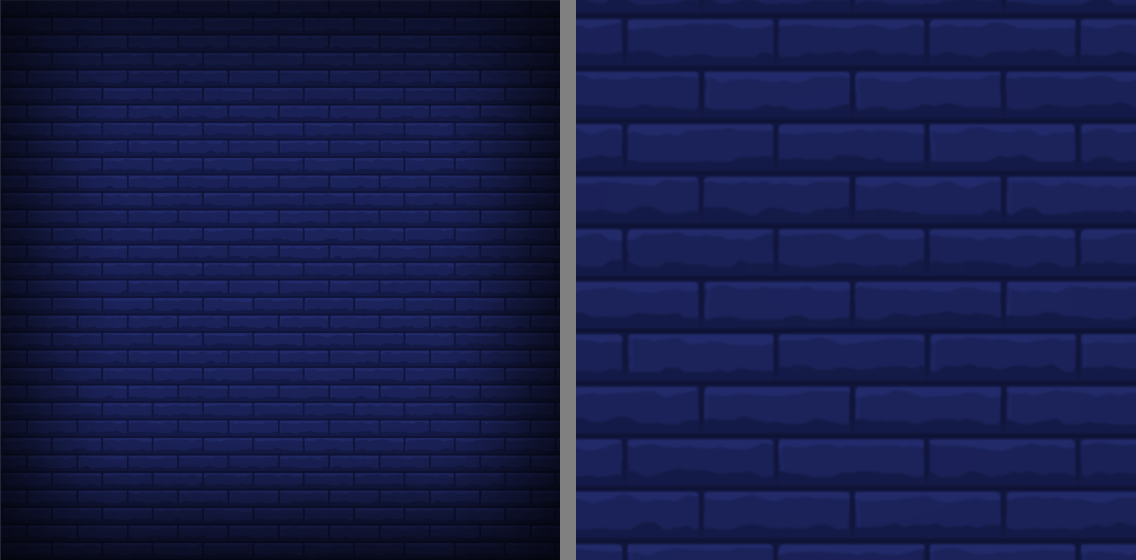
Left: the whole. Right: its middle third, enlarged.
Reproduce this texture procedurally as a three.js fragment shader.

```glsl
// Dark blue brick wall: 32 courses of running bond, about 11 bricks across.
// Each brick has a ragged highlight above and a ragged shadow below, hashed from
// its place in a block of 5 by 12 bricks; a vignette darkens the wall's edges.
varying vec2 vUv;

float hash(vec2 p) {
  vec3 q = fract(vec3(p.xyx) * 0.1031);
  q += dot(q, q.yzx + 33.33);
  return fract((q.x + q.y) * q.z);
}

float noise(float x, float seed) {
  float i = floor(x);
  float f = smoothstep(0.1, 0.9, fract(x));
  return mix(hash(vec2(i, seed)), hash(vec2(i + 1.0, seed)), f);
}

// Two octaves of ragged edge, centred on zero
float ragged(float x, float seed) {
  return 0.7 * noise(x * 2.2, seed) + 0.3 * noise(x * 5.0, seed + 7.0) - 0.5;
}

float roundBox(vec2 p, vec2 halfSize, float radius) {
  vec2 d = abs(p) - halfSize + radius;
  return length(max(d, 0.0)) + min(max(d.x, d.y), 0.0) - radius;
}

float inside(float d) {
  return 1.0 - smoothstep(-0.045, 0.045, d);
}

vec3 brickWall(vec2 uv) {
  // Cell coordinates, measured in course heights from the top left
  float down = (1.0 - uv.y) * 32.0 + 0.03;
  float row = floor(down);
  float along = uv.x * 11.12 - mix(0.536, 0.03, mod(row, 2.0));
  float column = floor(along);
  vec2 p = vec2(fract(along) * 2.875, fract(down));

  // Wear repeats every 5 bricks across and 12 courses down
  float id = hash(vec2(mod(column, 5.0) + 19.0, mod(row, 12.0) + 41.0));
  float seed = floor(id * 900.0) + 3.0;

  vec3 mortar = vec3(0.052, 0.068, 0.198);
  vec3 shade = vec3(0.076, 0.101, 0.272);
  vec3 face = vec3(0.103, 0.130, 0.340) * (0.97 + 0.06 * id);
  vec3 shine = vec3(0.134, 0.167, 0.418);

  // Lit face with a worn lower edge and slightly uneven ends
  float ends = 0.06 * ragged(p.y * 1.5, seed + 13.0);
  float lit = roundBox(p - vec2(1.44 + ends, 0.42), vec2(1.385, 0.36), 0.10);
  lit = max(lit, p.y - 0.73 - 0.24 * ragged(p.x, seed));
  float litMask = inside(lit);
  vec3 color = mix(shade, face, litMask);

  // Broken highlight along the top, and a faint one on some left ends
  float band = p.y - 0.20 - 0.18 * ragged(p.x, seed + 29.0);
  color = mix(color, shine, 0.85 * litMask * inside(band));
  float leftGlint = inside(abs(p.x - 0.12 - ends) - 0.02) * step(0.6, id);
  color = mix(color, shine, 0.45 * litMask * leftGlint);

  // Crease between courses, and a thinner, fainter upright joint
  float crease = 1.0 - smoothstep(0.0, 0.10, min(p.y, 1.0 - p.y));
  float side = min(p.x, 2.875 - p.x);
  float joint = (1.0 - smoothstep(0.01, 0.08, side)) * (0.45 + 0.25 * id);
  joint *= 1.0 - 0.6 * smoothstep(0.6, 0.95, p.y);
  return mix(color, mortar, max(0.9 * crease, joint));
}

void main() {
  vec3 color = brickWall(vUv);

  // Vignette from the four sides, plus a slight radial falloff
  vec2 edge = min(vUv, 1.0 - vUv);
  vec2 fade = smoothstep(vec2(-0.10, -0.12), vec2(0.23, 0.25), edge);
  vec2 q = vUv - 0.5;
  color *= mix(0.23, 1.0, fade.x * fade.y) * (1.03 - 0.25 * dot(q, q));

  // Pale hairline on the left side and a fainter one on top
  float leftLine = 1.0 - smoothstep(0.001, 0.003, vUv.x);
  float topLine = 1.0 - smoothstep(0.0005, 0.002, 1.0 - vUv.y);
  color = mix(color, vec3(0.18, 0.20, 0.28), max(0.7 * leftLine, 0.4 * topLine));

  gl_FragColor = vec4(color, 1.0);
}
```
